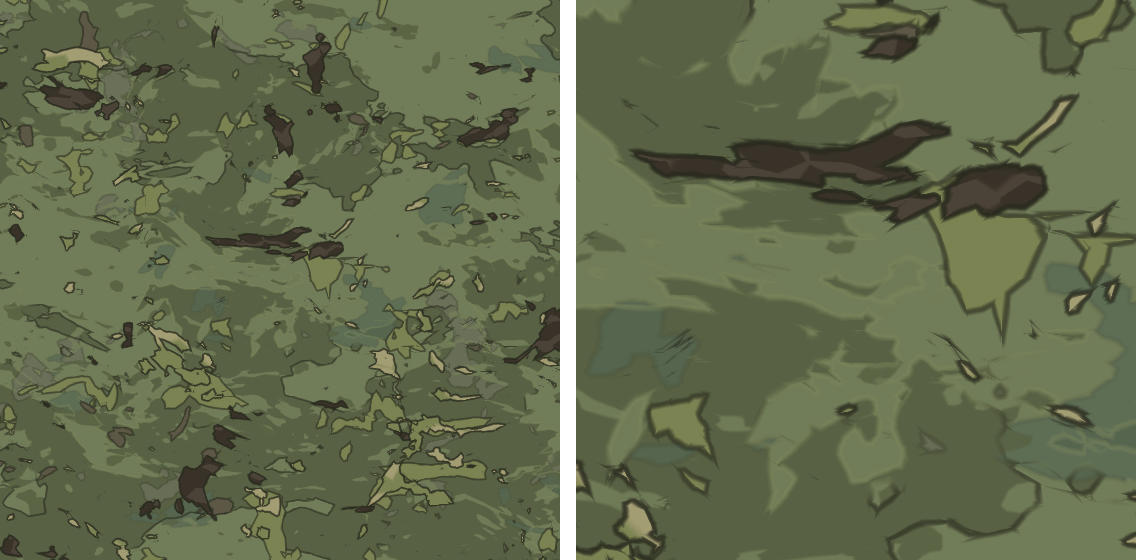
Left: the whole. Right: its middle third, enlarged.
Give the GLSL for this pattern, as a WebGL 2 fragment shader.

```glsl
#version 300 es
precision highp float;

uniform vec2 u_resolution;
out vec4 fragColor;

const vec3 DARK_GREEN = vec3(0.345, 0.382, 0.264);
const vec3 LIGHT_GREEN = vec3(0.445, 0.488, 0.345);
const vec3 BLUE_GREEN = vec3(0.335, 0.405, 0.325);
const vec3 GREY_GREEN = vec3(0.415, 0.435, 0.345);
const vec3 OLIVE = vec3(0.485, 0.515, 0.325);
const vec3 PALE_EDGE = vec3(0.510, 0.550, 0.370);
const vec3 TAUPE = vec3(0.365, 0.345, 0.275);
const vec3 BROWN = vec3(0.225, 0.197, 0.160);
const vec3 BROWN_LIT = vec3(0.300, 0.262, 0.220);
const vec3 STRAW = vec3(0.640, 0.615, 0.450);
const vec3 INK = vec3(0.150, 0.155, 0.110);

float hash(vec2 p) {
  return fract(sin(dot(p, vec2(127.1, 311.7))) * 43758.5453);
}

// Linear noise on a triangle lattice: its contours are straight-sided.
float facetNoise(vec2 p) {
  vec2 s = p + 0.366 * (p.x + p.y);
  vec2 cell = floor(s);
  vec2 f = s - cell;
  vec2 corner = f.x > f.y ? vec2(1.0, 0.0) : vec2(0.0, 1.0);
  float hi = max(f.x, f.y);
  float lo = min(f.x, f.y);
  return hash(cell) * (1.0 - hi) + hash(cell + corner) * (hi - lo) + hash(cell + 1.0) * lo;
}

// Shears space so that shards point in varied directions.
vec2 warp(vec2 p, float seed) {
  vec2 q = p * 6.0 + seed * 5.3;
  return p + 0.09 * vec2(facetNoise(q), facetNoise(q + 41.7));
}

// Octaves of facets, scaled to zero mean and unit deviation.
float shardField(vec2 p, vec2 scale, float seed, float gain, int octaves) {
  vec2 q = warp(p, seed) * scale + seed * vec2(17.3, 29.1);
  float sum = 0.0, power = 0.0, amp = 1.0;
  for (int i = 0; i < octaves; i++) {
    sum += amp * (facetNoise(q) - 0.5);
    power += amp * amp;
    amp *= gain;
    q = mat2(1.6, 1.2, -1.2, 1.6) * q + 13.7;
  }
  return sum / (0.204 * sqrt(power));
}

// Approximate signed distance to a contour, positive inside the shard.
float shardDistance(vec2 p, vec2 scale, float seed, float gain, int octaves, float level) {
  const float STEP = 0.0008;
  float f = shardField(p, scale, seed, gain, octaves);
  float fx = shardField(p + vec2(STEP, 0.0), scale, seed, gain, octaves);
  float fy = shardField(p + vec2(0.0, STEP), scale, seed, gain, octaves);
  float slope = length(vec2(fx - f, fy - f)) / STEP;
  return (f - level) / max(slope, scale.x);
}

float cluster(vec2 p, float frequency, float seed) {
  return facetNoise(p * frequency + seed * 11.9) - 0.5;
}

float outline(float d, float soft) {
  return 1.0 - smoothstep(0.0003, 0.0018 + soft, abs(d));
}

vec3 paint(vec3 under, vec3 fill, float d, float opacity, float ink, float soft) {
  vec3 color = mix(under, fill, opacity * smoothstep(-soft, soft, d));
  return mix(color, INK, ink * outline(d, soft));
}

void main() {
  vec2 p = gl_FragCoord.xy / u_resolution.y;
  float soft = max(0.0013, 0.75 / u_resolution.y);

  // Ground: calm and ragged zones of two greens
  float ragged = smoothstep(0.25, 0.75, facetNoise(p * 3.5 + 8.2));
  float ground = shardDistance(p, vec2(3.0, 5.0), 1.0, mix(0.45, 0.76, ragged), 5, 0.05);
  vec3 color = mix(DARK_GREEN, LIGHT_GREEN, smoothstep(-soft, soft, ground));

  // Muted patches and loose slivers
  float d = shardDistance(p, vec2(4.0, 7.0), 2.0, 0.6, 4, 1.6);
  color = paint(color, BLUE_GREEN, d, 0.7, 0.1, soft);
  d = shardDistance(p, vec2(6.0, 9.0), 3.0, 0.6, 4, 1.6);
  color = paint(color, GREY_GREEN, d, 0.9, 0.25, soft);
  d = shardDistance(p, vec2(13.0, 30.0), 4.0, 0.6, 3, 1.5 - cluster(p, 4.0, 4.0));
  color = paint(color, LIGHT_GREEN, d, 0.9, 0.0, soft);
  d = shardDistance(p, vec2(14.0, 26.0), 5.0, 0.6, 3, 1.5 - cluster(p, 4.0, 5.0));
  color = paint(color, DARK_GREEN, d, 0.9, 0.0, soft);

  // Ground edges: dark ink in calm zones, pale hairs in ragged ones
  float inked = smoothstep(0.4, 0.55, facetNoise(p * 9.0 + 3.1) + 0.25 - 0.4 * ragged);
  color = mix(color, mix(PALE_EDGE, INK, inked), mix(0.4, 0.6, inked) * outline(ground, soft));

  // Olive and taupe pieces
  float strawCluster = 2.2 * cluster(p, 5.0, 6.0);
  d = shardDistance(p, vec2(11.0, 15.0), 6.0, 0.6, 3, 1.65 - strawCluster);
  color = paint(color, OLIVE, d, 1.0, 0.6, soft);
  float brownCluster = 1.8 * cluster(p, 4.0, 7.0);
  d = shardDistance(p, vec2(9.0, 13.0), 7.0, 0.6, 3, 1.95 - brownCluster);
  color = paint(color, TAUPE, d, 1.0, 0.6, soft);

  // Brown chips with lighter facets inside
  vec3 brown = mix(BROWN, BROWN_LIT, smoothstep(0.62, 0.66, facetNoise(p * vec2(35.0, 50.0))));
  d = shardDistance(p, vec2(7.5, 11.0), 8.0, 0.58, 4, 1.6 - brownCluster);
  color = paint(color, brown, d, 1.0, 0.85, soft);

  // Straw chips
  vec3 straw = mix(STRAW, OLIVE, smoothstep(0.5, 0.6, facetNoise(p * 14.0 + 5.7)));
  d = shardDistance(p, vec2(16.0, 22.0), 9.0, 0.5, 3, 1.85 - strawCluster);
  color = paint(color, straw, d, 1.0, 0.8, soft);

  fragColor = vec4(color, 1.0);
}
```
